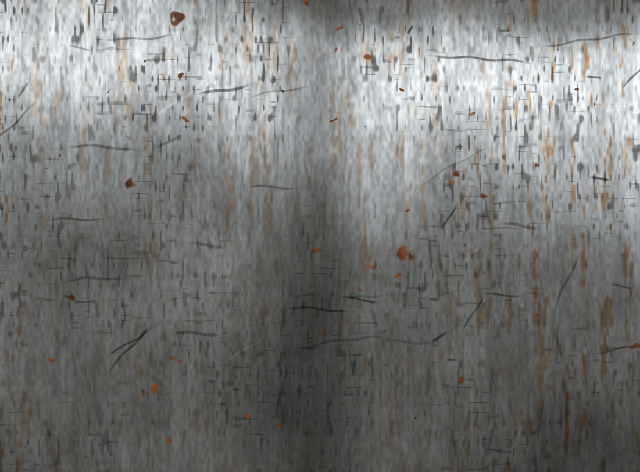
A WebGL 1 fragment shader for this texture:

```glsl
precision highp float;
uniform vec2 u_resolution;

#define SHADE_TONE 0.315
#define MID_TONE 0.43
#define LIT_GAIN 0.35
#define GRAIN 0.30
#define FLECK_DEPTH 0.50
#define SCRATCHES 44
#define SCRATCH_DEPTH 0.55
#define RUST_AMOUNT 0.85
#define RUST_COLOR vec3(0.40, 0.21, 0.11)
#define STAIN_TINT vec3(0.90, 0.74, 0.60)
#define COOL_TINT vec3(0.98, 1.005, 1.015)
#define WARM_TINT vec3(1.0, 1.005, 0.97)

float hash(vec2 p) {
  vec3 q = fract(p.xyx * 0.1031);
  q += dot(q, q.yzx + 33.33);
  return fract((q.x + q.y) * q.z);
}

vec2 hash2(vec2 p) {
  return vec2(hash(p), hash(p + 57.3));
}

float noise(vec2 p) {
  vec2 i = floor(p), f = fract(p);
  f = f * f * (3.0 - 2.0 * f);
  return mix(mix(hash(i), hash(i + vec2(1, 0)), f.x),
             mix(hash(i + vec2(0, 1)), hash(i + vec2(1, 1)), f.x), f.y);
}

float fbm(vec2 p) {
  float sum = 0.0, amp = 0.533;
  for (int i = 0; i < 4; i++) {
    sum += amp * noise(p);
    p = p * 2.03 + 17.1;
    amp *= 0.5;
  }
  return sum;
}

// Cellular spots: only cells whose random id passes the rarity grow one
float spots(vec2 p, float rarity, float radius) {
  vec2 cell = floor(p);
  float cover = 0.0;
  for (int y = -1; y <= 1; y++)
    for (int x = -1; x <= 1; x++) {
      vec2 id = cell + vec2(x, y);
      float size = radius * (0.35 + hash(id + 9.7));
      float d = length(p - id - hash2(id));
      float on = step(rarity, hash(id + 31.0));
      cover = max(cover, on * (1.0 - smoothstep(size * 0.6, size, d)));
    }
  return cover;
}

// Broad light: bright top with a wavy lower edge, dark middle column
float plateTone(vec2 uv, float cloud) {
  float edge = mix(0.70, 0.57, smoothstep(0.35, 0.75, uv.x));
  edge += 0.035 * sin(uv.x * 12.0 - 1.2) + 0.02 * sin(uv.x * 29.0) + 0.35 * cloud;
  float lit = smoothstep(-0.17, 0.17, uv.y - edge);
  float tone = mix(SHADE_TONE, MID_TONE, smoothstep(0.08, 0.62, uv.y));
  tone += LIT_GAIN * lit + 0.22 * cloud;
  float band = (uv.y - 0.84) / 0.1;
  tone += 0.07 * exp(-band * band);
  float column = (uv.x - 0.5 - 0.08 * cloud) / 0.055;
  tone *= 1.0 - 0.27 * exp(-column * column);
  float rim = smoothstep(0.89, 1.02, uv.y + 0.25 * cloud);
  return tone * (1.0 - 0.45 * rim * smoothstep(0.15, 0.5, uv.x));
}

// Signed scratch layer: dark strokes positive, a few pale ones negative
float scratches(vec2 p, float aspect, float px) {
  float sum = 0.0;
  for (int i = 0; i < SCRATCHES; i++) {
    vec2 seed = vec2(float(i) * 7.31, 3.7);
    vec2 center = vec2(hash(seed) * aspect, 0.22 + 0.72 * hash(seed + 1.3));
    float kind = hash(seed + 4.1);
    float angle = (hash(seed + 2.2) - 0.5) * 0.35 + step(0.6, kind) * (0.5 + 0.6 * hash(seed + 8.0));
    float reach = mix(0.012, 0.13, pow(hash(seed + 5.9), 2.5));
    vec2 q = p - center;
    q = vec2(q.x * cos(angle) + q.y * sin(angle), q.y * cos(angle) - q.x * sin(angle));
    q.y += (hash(seed + 6.4) - 0.5) * 2.0 * q.x * q.x + 0.002 * sin(q.x * 70.0);
    float taper = 1.0 - smoothstep(0.5, 1.0, abs(q.x) / reach);
    float width = mix(0.0006, 0.0022, pow(hash(seed + 7.7), 3.0)) * taper;
    float line = 1.0 - smoothstep(width, width + 1.3 * px, abs(q.y));
    float strength = mix(0.35, 1.0, hash(seed + 11.0)) * mix(1.0, -0.5, step(0.92, kind));
    sum += line * taper * strength * (0.6 + 0.4 * noise(p * 120.0));
  }
  return clamp(sum, -0.6, 1.0);
}

void main() {
  vec2 uv = gl_FragCoord.xy / u_resolution;
  vec2 p = gl_FragCoord.xy / u_resolution.y;
  float cloud = fbm(p * vec2(5.0, 4.0) + 3.0) - 0.5;
  float tone = plateTone(uv, cloud);
  float bright = smoothstep(0.35, 0.75, tone);

  // Brushed vertical grain
  float grain = 0.55 * (noise(p * vec2(210.0, 85.0)) - 0.5)
              + 0.5 * (noise(p * vec2(150.0, 16.0)) - 0.5)
              + 0.4 * (noise(p * vec2(45.0, 5.0)) - 0.5);
  tone *= 1.0 + GRAIN * grain * mix(1.0, 1.25, bright);

  // Vertical flecks and short crosswise nicks, gathered in worn patches
  float wear = smoothstep(0.35, 0.7, fbm(p * vec2(9.0, 5.0) + 40.0));
  float fleck = smoothstep(0.66, 0.92, noise(p * vec2(170.0, 48.0) + 8.0));
  float nick = smoothstep(0.80, 0.96, noise(p * vec2(38.0, 190.0) + 21.0));
  float damage = fleck * (0.3 + 0.7 * wear) * (0.5 + 0.5 * bright) + 0.5 * nick * wear;
  tone *= 1.0 - FLECK_DEPTH * min(damage, 1.0);
  tone *= 1.0 - SCRATCH_DEPTH * scratches(p, u_resolution.x / u_resolution.y, 1.0 / u_resolution.y);
  vec3 color = tone * mix(WARM_TINT, COOL_TINT, smoothstep(0.3, 0.55, tone));

  // Brown runs, heavier toward the right and the left rim
  float run = smoothstep(0.58, 0.85, noise(p * vec2(75.0, 9.0) + 5.0) * 0.6 + 0.4 * noise(p * vec2(160.0, 50.0)));
  float side = 0.4 + 0.6 * smoothstep(0.65, 1.0, uv.x) + 0.8 * smoothstep(0.05, 0.0, uv.x);
  color *= mix(vec3(1.0), STAIN_TINT, min(run * side * 1.3, 1.0));

  // Ragged rust spots
  vec2 ragged = p + 0.018 * (vec2(noise(p * 60.0), noise(p * 60.0 + 19.0)) - 0.5);
  float rust = max(spots(ragged * 13.0, 0.94, 0.17), spots(ragged * 34.0, 0.965, 0.22));
  rust *= smoothstep(0.2, 0.55, noise(p * 95.0 + 2.0));
  vec3 rustTone = RUST_COLOR * mix(0.55, 1.4, noise(p * 70.0 + 11.0));
  color = mix(color, rustTone, RUST_AMOUNT * rust);

  gl_FragColor = vec4(clamp(color, 0.0, 1.0), 1.0);
}
```
